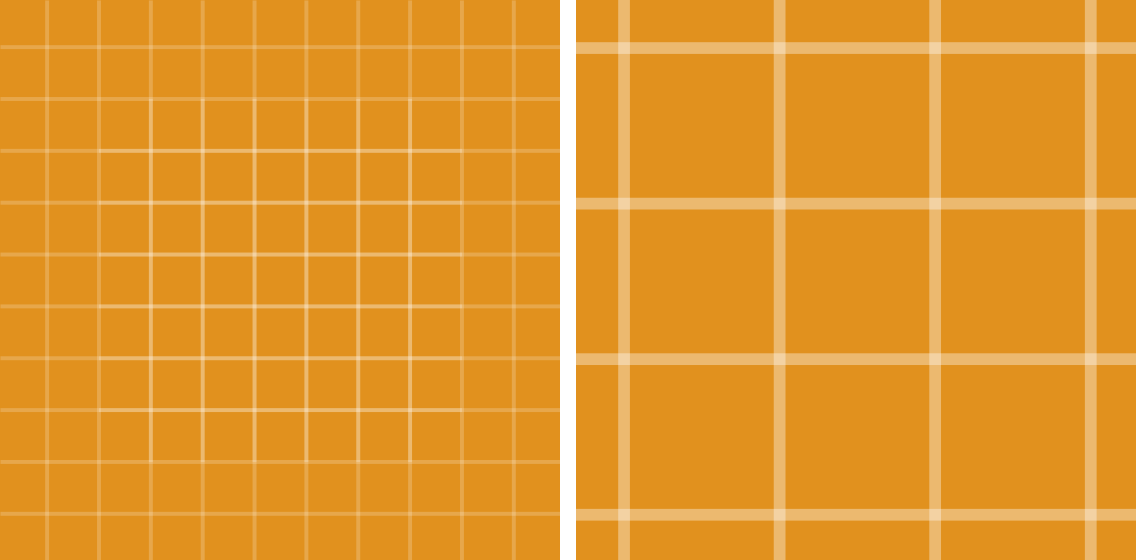
Left, the full canvas; right, a detail of the centre.
A Shadertoy shader for this pattern:

```glsl
// Graph-paper grid of pale translucent lines on an amber ground.
// Every line is one white glaze; a second glaze over the central block
// brightens it, and glazes compound wherever lines cross.

const vec3 GROUND = vec3(0.882, 0.569, 0.118);
const vec3 GLAZE = vec3(1.0);
const float GLAZE_ALPHA = 0.2;
const float CELLS = 10.8;          // grid cells across the canvas
const float MARGIN = 0.009;        // gap before the lines start, in cells
const float FIRST_LINE = 0.9;      // position of the first line, in cells
const float LINE_WIDTH = 0.075;    // in cells
const vec2 BLOCK_LINES = vec2(2.0, 7.0);  // first and last doubled line
const vec2 BLOCK_SPAN = vec2(1.9, 8.9);   // ends of the doubled lines

// Pixel coverage from a signed distance
float coverage(float dist, float pixel) {
    return clamp(0.5 - dist / pixel, 0.0, 1.0);
}

// Number of glazes laid by the family of lines at regular steps of "across"
float glazeCount(float across, float along, float pixel) {
    float steps = across - FIRST_LINE;
    float index = floor(steps + 0.5);
    float line = coverage(abs(steps - index) - 0.5 * LINE_WIDTH, pixel);

    float full = coverage(-along, pixel) * step(0.0, index);
    float inBlock = step(BLOCK_LINES.x, index) * step(index, BLOCK_LINES.y);
    float ends = max(BLOCK_SPAN.x - along, along - BLOCK_SPAN.y);
    return line * (full + inBlock * coverage(ends, pixel));
}

void mainImage(out vec4 fragColor, in vec2 fragCoord) {
    // Cell coordinates measured from the top left corner
    vec2 uv = fragCoord / iResolution.xy;
    vec2 p = vec2(uv.x, 1.0 - uv.y) * CELLS - MARGIN;
    float pixel = CELLS / min(iResolution.x, iResolution.y);

    // Vertical and horizontal lines
    float glazes = glazeCount(p.x, p.y, pixel) + glazeCount(p.y, p.x, pixel);

    // Each glaze lets the same fraction of the ground through
    float through = pow(1.0 - GLAZE_ALPHA, glazes);
    fragColor = vec4(mix(GLAZE, GROUND, through), 1.0);
}
```
